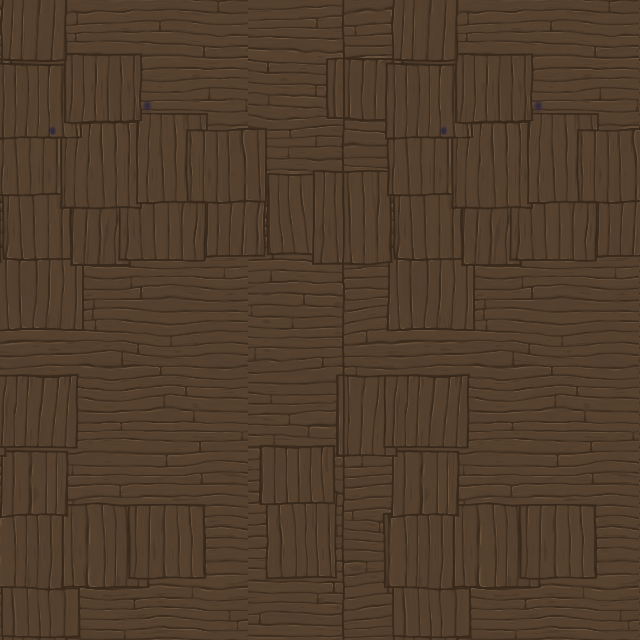
This texture is drawn by a Shadertoy shader. Its source:

```glsl
const vec2 TILE = vec2(0.611, 1.0); // size of one repeat

float hash(vec2 p) {
    return fract(sin(dot(p, vec2(127.1, 311.7))) * 43758.545);
}

// Value noise that wraps after `period` lattice cells
float noise(vec2 p, vec2 period) {
    vec2 i = floor(p), f = fract(p);
    f = f * f * (3.0 - 2.0 * f);
    vec2 a = mod(i, period), b = mod(i + 1.0, period);
    return mix(mix(hash(a), hash(vec2(b.x, a.y)), f.x),
               mix(hash(vec2(a.x, b.y)), hash(b), f.x), f.y);
}

// Smaller of two edge distances, with a rounded corner
float roundMin(float a, float b) {
    const float radius = 0.004;
    vec2 inset = max(radius - vec2(a, b), 0.0);
    return min(max(min(a, b), radius), radius - length(inset));
}

// Planks running along u.x: edge distance, position across, tone, grain
vec4 planks(vec2 u, float rows, float joints, vec2 size) {
    vec2 swayGrid = vec2(7.0, rows * 0.5), chipGrid = vec2(32.0, rows);
    float sway = noise(u * swayGrid, swayGrid);
    float across = u.y * rows + 0.8 * (sway - 0.5) + 0.16 * noise(u * chipGrid, chipGrid);
    float row = mod(floor(across), rows), side = fract(across);
    float edge = min(side, 1.0 - side) * size.y / rows;
    float cell = 0.0;
    if (joints > 0.0) {
        float along = u.x * joints + hash(vec2(row, 4.0));
        cell = mod(floor(along), joints);
        float end = min(fract(along), 1.0 - fract(along)) * size.x / joints;
        edge = roundMin(edge, end);
    }
    vec2 grainGrid = vec2(22.0, rows * 6.0);
    float grain = noise(u * grainGrid + vec2(0.0, 5.0 * sway), grainGrid);
    return vec4(edge, side, hash(vec2(row, cell + 9.0)), grain);
}

// Upright blocks, later ones on top: edge distance, block id (0 if none)
vec2 uprightBlocks(vec2 u) {
    const vec2 grid = vec2(6.0, 10.0);
    vec2 p = u * grid, result = vec2(1.0, 0.0);
    for (int y = -1; y <= 1; y++)
    for (int x = -1; x <= 1; x++) {
        vec2 cell = floor(p) + vec2(x, y);
        vec2 key = mod(cell, grid);
        vec2 spot = (key + 0.5) / grid;
        // Dense near the left of each repeat and in two bands
        float density = 0.38 + 0.33 * cos(6.2832 * (spot.x - 0.13))
                             + 0.3 * cos(12.5664 * (spot.y - 0.24));
        if (hash(key + 31.0) > density) continue;
        vec2 jitter = vec2(hash(key + 5.0), hash(key + 12.0)) - 0.5;
        vec2 halfSize = vec2(0.42, 0.44) + vec2(0.26, 0.3) * vec2(hash(key + 17.0), hash(key + 23.0));
        vec2 d = (abs(p - cell - 0.5 - 0.3 * jitter) - halfSize) * TILE / grid;
        float box = max(d.x, d.y);
        if (box < 0.0) result = vec2(-box, 0.1 + hash(key + 41.0));
        else result.x = min(result.x, box);
    }
    return result;
}

void mainImage(out vec4 fragColor, in vec2 fragCoord) {
    vec2 p = fragCoord / iResolution.y;
    float pixel = 1.0 / iResolution.y;
    vec2 u = fract(p / TILE);

    // Slightly uneven block outlines
    vec2 warpGrid = vec2(16.0, 26.0);
    float warp = noise(u * warpGrid, warpGrid) - 0.5;
    vec2 block = uprightBlocks(u + 0.005 * warp);
    bool upright = block.y > 0.0;
    float seam = abs(u.x - 0.878 + 0.004 * warp) * TILE.x;
    float border = min(block.x, seam);

    // Level rows are shifted inside one strip of each repeat
    float strip = step(0.635, u.x) - step(0.878, u.x);
    vec4 wood;
    if (upright) wood = planks(vec2(u.y, u.x + block.y), 30.0, 0.0, TILE.yx);
    else wood = planks(vec2(u.x, u.y + 0.37 * strip), 58.0, 2.0, TILE);
    float edge = roundMin(wood.x, border);

    // Wood tone, fine grain and hairline cracks
    vec3 color = vec3(0.334, 0.254, 0.182);
    color *= 1.0 + 0.03 * (wood.z - 0.5) + 0.06 * (wood.w - 0.5);
    color *= 1.0 - 0.12 * smoothstep(0.8, 0.95, wood.w);

    // Thin worn light on the top or left plank edge, soft shade opposite
    vec2 wearGrid = vec2(40.0, 64.0);
    float wear = noise(u * wearGrid, wearGrid);
    float lit = upright ? 1.0 - wood.y : wood.y;
    float rim = smoothstep(0.001, 0.002, edge) * (1.0 - smoothstep(0.002, 0.0038, edge));
    color += vec3(0.085, 0.075, 0.06) * rim * smoothstep(0.5, 0.65, lit) * smoothstep(0.25, 0.9, wear);
    color *= 1.0 - 0.1 * (1.0 - smoothstep(0.001, 0.004, edge)) * smoothstep(0.5, 0.65, 1.0 - lit);

    // Grooves between planks fade in and out, firmer around blocks
    float width = 0.0007 * wear;
    float groove = 1.0 - smoothstep(width, width + 0.0007 + 0.5 * pixel, edge);
    color = mix(color, vec3(0.225, 0.165, 0.11), groove * mix(0.5, 1.0, wear));
    float gap = 1.0 - smoothstep(0.0004, 0.0014 + 0.6 * pixel, border);
    color = mix(color, vec3(0.205, 0.15, 0.098), 0.75 * gap);

    // Bluish knots
    for (int i = 0; i < 2; i++) {
        vec2 center = mix(vec2(0.23, 0.835), vec2(0.082, 0.795), float(i));
        float r = length((u * TILE - center) * vec2(1.3, 1.0)) + 0.004 * warp;
        float knot = 1.0 - smoothstep(0.002, 0.012 - 0.004 * float(i), r);
        color = mix(color, vec3(0.16, 0.14, 0.25), 0.8 * knot);
    }
    fragColor = vec4(color, 1.0);
}
```
